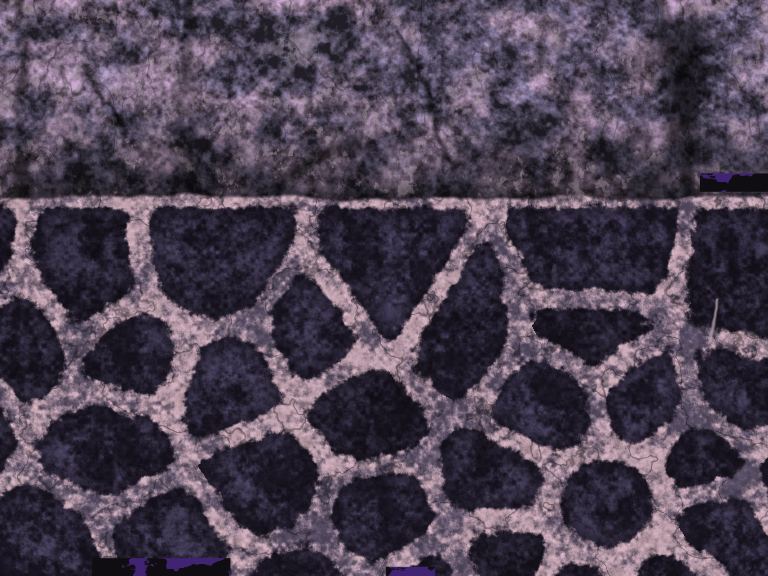
This texture is drawn by a Shadertoy shader. Its source:

```glsl
// A weathered violet wall: stained plaster above dark fieldstones in pale mortar.
// Stones are rounded Voronoi cells whose centres follow swaying rows;
// layered value noise supplies the stains, grain, cracks and ragged rims.

struct Nearest { vec2 a, b, c; vec3 dist; };

float hash(vec2 p) {
  return fract(sin(dot(p, vec2(127.1, 311.7))) * 43758.5453);
}

float noise(vec2 p) {
  vec2 i = floor(p), f = fract(p);
  f = f * f * (3.0 - 2.0 * f);
  return mix(mix(hash(i), hash(i + vec2(1, 0)), f.x),
             mix(hash(i + vec2(0, 1)), hash(i + vec2(1, 1)), f.x), f.y);
}

float fbm(vec2 p) {
  float sum = 0.0, amp = 0.5;
  for (int i = 0; i < 5; i++) {
    sum += amp * noise(p);
    p = mat2(1.6, 1.2, -1.2, 1.6) * p + 7.3;
    amp *= 0.5;
  }
  return sum / 0.97;
}

// Thin lines where the noise crosses its middle value
float veins(vec2 p) {
  return 1.0 - smoothstep(0.0, 0.025, abs(fbm(p) - 0.5));
}

float smoothMin(float a, float b, float k) {
  float h = max(k - abs(a - b), 0.0) / k;
  return min(a, b) - h * h * k * 0.25;
}

float stroke(vec2 p, vec2 a, vec2 b, float width) {
  vec2 d = b - a;
  float t = clamp(dot(p - a, d) / dot(d, d), 0.0, 1.0);
  return 1.0 - smoothstep(0.0, width, length(p - a - d * t));
}

float streak(float x, float centre, float width) {
  float d = (x - centre) / width;
  return exp(-d * d);
}

// Keep the three nearest stone centres
void addStone(vec2 p, vec2 s, inout Nearest n) {
  float d = dot(p - s, p - s);
  if (d < n.dist.x) {
    n = Nearest(s, n.a, n.b, vec3(d, n.dist.xy));
  } else if (d < n.dist.y) {
    n = Nearest(n.a, s, n.b, vec3(n.dist.x, d, n.dist.y));
  } else if (d < n.dist.z) {
    n.dist.z = d; n.c = s;
  }
}

// A row of stones; each sway holds amplitude, frequency and phase
void course(vec2 p, int count, vec2 start, vec2 pitch, vec3 sx, vec3 sy, inout Nearest n) {
  for (int i = 0; i < count; i++) {
    float t = float(i);
    vec2 sway = vec2(sx.x * sin(sx.y * t + sx.z), sy.x * sin(sy.y * t + sy.z));
    addStone(p, start + pitch * t + sway, n);
  }
}

// Distance to the joint around the nearest stone
float jointDistance(vec2 p, out vec2 centre) {
  Nearest n = Nearest(p, p, p, vec3(1e3));
  vec3 still = vec3(0);
  course(p, 6, vec2(-0.147, 0.53), vec2(0.283, -0.006), vec3(0.0625, 1.43, 1.45), vec3(0.018, 3.14, 1.57), n);
  course(p, 6, vec2(0.55, 0.345), vec2(0.12, 0.005), vec3(-0.038, 1.57, 0), vec3(0.064, 3.14, 1.57), n);
  course(p, 3, vec2(0.043, 0.413), vec2(0.182, -0.041), still, vec3(0.019, 1.57, 0), n);
  course(p, 5, vec2(-0.104, 0.271), vec2(0.243, -0.059), vec3(0.078, 0.8, 0), vec3(0.02, 1.05, 0), n);
  course(p, 4, vec2(0.859, 0.163), vec2(0.18, 0), vec3(0.017, 1.57, 0), vec3(-0.049, 2.09, 0), n);
  course(p, 4, vec2(0.069, 0.03), vec2(0.225, -0.02), still, vec3(0.04, 2.2, 0), n);
  course(p, 4, vec2(1.285, 0.323), vec2(-0.092, -0.125), vec3(0.075, 1.05, 0), vec3(-0.13, 1.05, 0), n);
  centre = n.a;
  float toB = (n.dist.y - n.dist.x) / (2.0 * distance(n.a, n.b));
  float toC = (n.dist.z - n.dist.x) / (2.0 * distance(n.a, n.c));
  return smoothMin(toB, toC, 0.035);
}

vec3 plaster(vec2 p, float blotch, float grain, float dust) {
  float scuff = fbm(p * vec2(17, 22) + 9.0);
  float rough = 0.5 * blotch + 1.5 * scuff + 1.4 * grain + 1.3 * dust - 1.35;
  float tone = (0.6 + 0.4 * smoothstep(0.65, 0.86, p.y)) * clamp(rough, 0.35, 1.8);
  vec3 col = mix(vec3(0.36, 0.33, 0.43), vec3(0.44, 0.37, 0.45), smoothstep(0.35, 0.65, scuff)) * tone;
  float flecks = smoothstep(0.57, 0.7, fbm(p * vec2(95, 75))) * smoothstep(0.4, 0.6, scuff);
  float chip = smoothstep(0.45, 0.57, grain) * streak(p.x, 0.51, 0.05) * streak(p.y, 0.92, 0.04);
  col = mix(col, vec3(0.64, 0.58, 0.62), 0.55 * max(flecks, chip));
  // Water streaks and creases
  float x = p.x + 0.03 * (scuff - 0.5);
  float wet = streak(x, 0.04, 0.016) + 0.6 * streak(x, 0.325, 0.02) + streak(x, 0.99, 0.014) + streak(x, 1.18, 0.05);
  col *= 1.0 - 0.6 * min(wet, 1.0) * smoothstep(0.35, 0.6, fbm(p * vec2(30, 9)));
  vec2 q = p + 0.06 * (vec2(scuff, blotch) - 0.5);
  float crease = stroke(q, vec2(0.69, 0.95), vec2(0.79, 0.72), 0.008)
    + stroke(q, vec2(0.15, 0.9), vec2(0.22, 0.74), 0.007) + stroke(q, vec2(0.48, 0.68), vec2(0.62, 0.74), 0.02);
  return col * (1.0 - 0.5 * min(crease, 1.0)) * (1.0 - 0.25 * veins(p * vec2(13, 9)));
}

// Torn violet strip laid over the wall
void strip(vec2 p, vec2 low, vec2 high, float soft, inout vec3 col) {
  vec2 inside = min(p - low, high - p);
  float ink = smoothstep(0.48, 0.51, fbm(p * vec2(17, 27)));
  vec3 paint = mix(vec3(0.06, 0.05, 0.07), vec3(0.25, 0.14, 0.45), ink);
  col = mix(col, paint, smoothstep(-soft, soft, min(inside.x, inside.y)));
}

void mainImage(out vec4 fragColor, in vec2 fragCoord) {
  vec2 centre, p = fragCoord / iResolution.y;
  float soft = 0.7 / iResolution.y, edge = 0.003 + soft;
  float blotch = fbm(p * 7.0), grain = fbm(p * 48.0), dust = fbm(p * 130.0);
  // Stones and mortar
  vec2 q = p + 0.03 * (vec2(blotch, fbm(p * 7.0 + 31.0)) - 0.5);
  float joint = smoothMin(jointDistance(q, centre), 0.657 - p.y, 0.02);
  float rim = joint - 0.0175 - 0.018 * (grain - 0.5) - 0.008 * (dust - 0.5);
  float stain = 0.4 * fbm(p * 14.0 + 2.0) + 0.3 * grain + 0.3 * dust;
  vec3 mortar = mix(vec3(0.34, 0.3, 0.39), vec3(0.74, 0.62, 0.67), smoothstep(0.35, 0.61, stain));
  mortar *= (0.7 + 0.55 * dust) * (1.0 - 0.35 * veins(p * 14.0 + 4.0));
  float facet = smoothstep(0.38, 0.68, 0.4 * fbm(p * 18.0 + centre) + 0.35 * grain + 0.25 * dust);
  vec3 stone = mix(vec3(0.09, 0.075, 0.12), vec3(0.23, 0.205, 0.3), facet * smoothstep(-0.02, 0.03, rim));
  stone *= (0.6 + 0.8 * dust) * (0.9 + 0.2 * hash(centre)) * (1.0 - 0.2 * veins(p * 16.0));
  vec3 col = mix(mortar, stone, smoothstep(-edge, edge, rim));
  // Plaster above a ragged, shadowed ledge
  float above = p.y - 0.647 - 0.02 * fbm(vec2(p.x * 12.0, 2));
  vec3 upper = plaster(p, blotch, grain, dust) * (1.0 - 0.35 * exp(-max(above, 0.0) / 0.015));
  col = mix(col, upper, smoothstep(-edge, edge, above));
  // Pale scratch and torn strips
  col = mix(col, vec3(0.7, 0.62, 0.67), 0.8 * stroke(q, vec2(1.24, 0.48), vec2(1.232, 0.41), 0.004));
  strip(p, vec2(1.215, 0.667), vec2(1.4, 0.699), soft, col);
  strip(p, vec2(0.16, -0.1), vec2(0.4, 0.031), soft, col);
  strip(p, vec2(0.67, -0.1), vec2(0.755, 0.016), soft, col);
  fragColor = vec4(col, 1);
}
```
